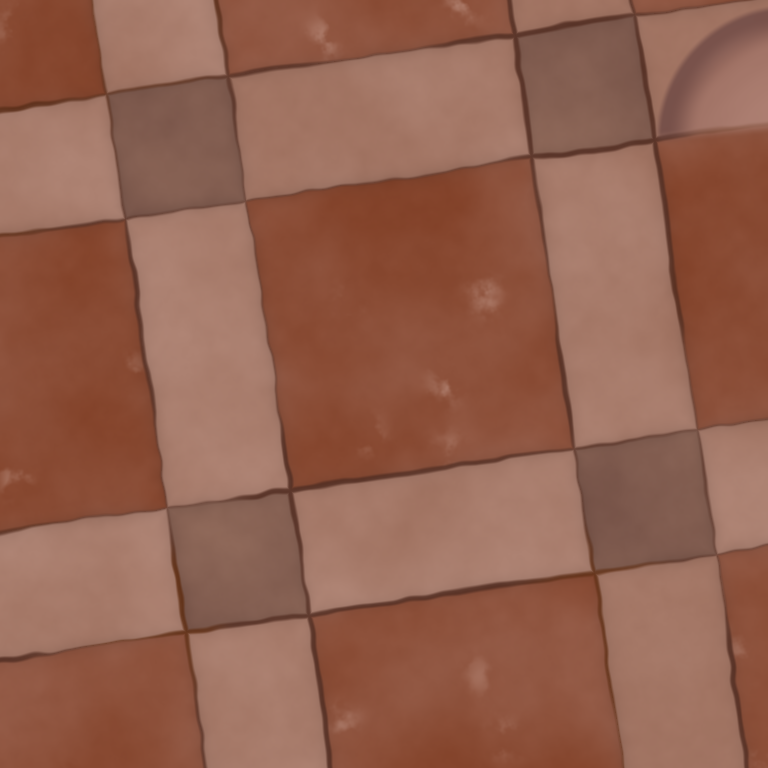
Give the GLSL for this texture, as a three.js fragment shader.

```glsl
// Tilted floor of large terracotta squares, pale clay bands and small grey-brown corner tiles.
varying vec2 vUv;

const float PERIOD = 0.54;    // repeat length in canvas units
const float BAND = 0.30;      // band width as a share of the repeat
const float SOFT = 0.0022;    // edge softness in canvas units
const vec2 ORIGIN = vec2(0.2435, 0.177);

const vec3 RED_DEEP = vec3(0.515, 0.262, 0.165);
const vec3 RED_PALE = vec3(0.575, 0.350, 0.270);
const vec3 CLAY_DARK = vec3(0.625, 0.445, 0.375);
const vec3 CLAY_LIGHT = vec3(0.680, 0.512, 0.450);
const vec3 GREY_DARK = vec3(0.475, 0.335, 0.290);
const vec3 GREY_LIGHT = vec3(0.555, 0.405, 0.345);
const vec3 JOINT_DARK = vec3(0.365, 0.205, 0.155);
const vec3 JOINT_RUST = vec3(0.410, 0.200, 0.085);
const vec3 SCUFF = vec3(0.740, 0.570, 0.510);
const vec3 FOLD_SHADE = vec3(0.430, 0.285, 0.265);
const vec3 FOLD_LIGHT = vec3(0.640, 0.460, 0.410);

float hash(vec2 p) {
  vec3 q = fract(vec3(p.xyx) * 0.1031);
  q += dot(q, q.yzx + 33.33);
  return fract((q.x + q.y) * q.z);
}

float noise(vec2 p) {
  vec2 i = floor(p), f = fract(p);
  f = f * f * (3.0 - 2.0 * f);
  float low = mix(hash(i), hash(i + vec2(1.0, 0.0)), f.x);
  float high = mix(hash(i + vec2(0.0, 1.0)), hash(i + 1.0), f.x);
  return mix(low, high, f.y);
}

float fbm(vec2 p) {
  float sum = 0.0, amp = 0.533;
  for (int i = 0; i < 4; i++) {
    sum += amp * noise(p);
    p = mat2(1.6, 1.2, -1.2, 1.6) * p + 7.3;
    amp *= 0.5;
  }
  return sum;
}

// Canvas position to lattice coordinates, one unit per repeat
vec2 toLattice(vec2 p) {
  vec2 d = p - ORIGIN;
  return vec2(dot(d, vec2(1.846, 0.277)), dot(d, vec2(-0.267, 1.815)));
}

// Signed distance to the bands on each axis, negative inside
vec2 bandDistance(vec2 q) {
  vec2 centred = abs(fract(q - 0.5 * BAND + 0.5) - 0.5);
  return (centred - 0.5 * BAND) * PERIOD;
}

// Small chalky marks scattered over one large tile
float scuffs(vec2 q, vec2 p, float seed) {
  float mark = 0.0;
  for (int i = 0; i < 5; i++) {
    vec2 key = floor(q) + vec2(float(i) * 13.0 + seed, 41.0);
    vec2 centre = BAND + 0.70 * vec2(hash(key), hash(key + 5.7) * 0.75);
    vec2 d = (fract(q) - centre) * vec2(1.0, 0.8);
    mark += exp(-dot(d, d) * 750.0) * (0.3 + 0.7 * hash(key + 9.1));
  }
  return mark * smoothstep(0.46, 0.76, fbm(p * 32.0));
}

// Smeared, curling sheen across the upper right band
vec3 addFold(vec3 base, vec2 p) {
  vec2 d = p - vec2(1.03, 0.818);
  float r = length(d);
  float gate = smoothstep(0.812, 0.832, p.y + 0.10 * (0.87 - p.x));
  float inside = (1.0 - smoothstep(0.168, 0.178, r)) * gate;
  float streak = noise(vec2(dot(d, vec2(0.78, 0.62)) * 6.0, dot(d, vec2(-0.62, 0.78)) * 38.0));
  float shade = smoothstep(0.120, 0.162, r) * 0.9;
  vec3 cloth = FOLD_LIGHT + 0.10 * (streak - 0.5);
  return mix(base, mix(cloth, FOLD_SHADE, shade), inside * 0.9);
}

void main() {
  vec2 p = vUv;

  // Slightly uneven hand-cut edges
  vec2 wobble = vec2(noise(p * 45.0), noise(p * 45.0 + 31.0)) - 0.5;
  vec2 bend = vec2(noise(p * 9.0 + 3.0), noise(p * 9.0 + 17.0)) - 0.5;
  vec2 q = toLattice(p + wobble * 0.004 + bend * 0.005);
  vec2 sd = bandDistance(q);
  vec2 inBand = 1.0 - smoothstep(-SOFT, SOFT, sd);
  float edge = min(abs(sd.x), abs(sd.y));

  // Tone of each tile and clouding within it
  vec2 tile = floor(q) * 2.0 + step(BAND, fract(q));
  float tone = hash(tile + 19.0) - 0.5;
  float cloud = fbm(p * 6.0 + tile * 3.7);
  float wear = clamp((cloud - 0.5) * 1.9 + 0.42 + tone * 0.45, 0.0, 1.0);
  float rim = exp(-edge * 40.0) * cloud;

  vec3 red = mix(RED_DEEP, RED_PALE, clamp(wear + rim * 0.5, 0.0, 1.0));
  red = mix(red, SCUFF, clamp(scuffs(q, p, 3.0), 0.0, 0.65));
  vec3 clay = mix(CLAY_DARK, CLAY_LIGHT, clamp(wear + 0.12, 0.0, 1.0));
  vec3 grey = mix(GREY_DARK, GREY_LIGHT, wear);

  float anyBand = max(inBand.x, inBand.y);
  vec3 color = mix(mix(red, clay, anyBand), grey, inBand.x * inBand.y);

  // Thin joints, stained and broken in places
  float stain = smoothstep(0.25, 0.75, noise(p * 8.0 + 5.0));
  float width = mix(0.0012, 0.0034, stain);
  float joint = 1.0 - smoothstep(width - SOFT, width + SOFT, edge);
  vec3 jointColor = mix(JOINT_DARK, JOINT_RUST, smoothstep(0.5, 0.8, noise(p * 5.0 + 23.0)));
  color = mix(color, jointColor, joint * mix(0.50, 0.88, stain));
  color *= 1.0 - 0.10 * exp(-edge * 130.0);

  // Fine surface grain
  color += 0.022 * (fbm(p * 55.0) - 0.5);
  gl_FragColor = vec4(addFold(color, p), 1.0);
}
```
